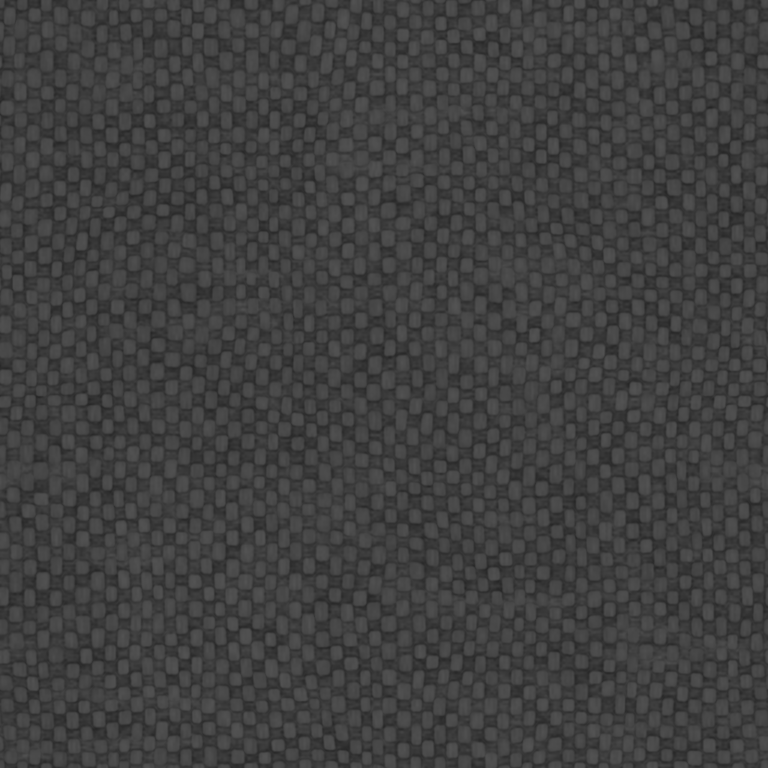
A WebGL 1 fragment shader for this texture:

```glsl
precision highp float;
uniform vec2 u_resolution;

float hash(vec2 p) {
  vec3 q = fract(vec3(p.xyx) * vec3(0.1031, 0.1030, 0.0973));
  q += dot(q, q.yzx + 33.33);
  return fract((q.x + q.y) * q.z);
}

// Value noise that wraps after the given number of lattice cells
float noise(vec2 uv, vec2 cells, float seed) {
  vec2 p = uv * cells;
  vec2 i = floor(p);
  vec2 f = fract(p);
  f = f * f * (3.0 - 2.0 * f);
  vec2 a = mod(i, cells) + seed;
  vec2 b = mod(i + 1.0, cells) + seed;
  return mix(mix(hash(a), hash(vec2(b.x, a.y)), f.x),
             mix(hash(vec2(a.x, b.y)), hash(b), f.x), f.y);
}

float roundedBox(vec2 p, vec2 halfSize, float radius) {
  vec2 q = abs(p) - halfSize + radius;
  return length(max(q, 0.0)) + min(max(q.x, q.y), 0.0) - radius;
}

void main() {
  vec2 uv = gl_FragCoord.xy / u_resolution;
  vec2 threads = vec2(60.0, 56.0);

  // Uneven thread spacing and a slow drift of the cloth
  vec2 drift = vec2(noise(uv, vec2(7.0, 5.0), 11.0), noise(uv, vec2(5.0, 7.0), 23.0)) - 0.5;
  vec2 wobble = vec2(noise(uv, vec2(30.0, 14.0), 37.0), noise(uv, vec2(15.0, 28.0), 41.0)) - 0.5;
  vec2 p = uv * threads + drift * 0.9 + wobble * 0.4;
  vec2 cell = floor(p);

  // Nearest raised warp stitch on the checkerboard
  float edge = 9.0;
  float stitchTone = 0.5;
  vec2 stitchPos = vec2(0.0);
  for (int y = -1; y <= 1; y++) {
    for (int x = -1; x <= 1; x++) {
      vec2 c = cell + vec2(float(x), float(y));
      if (mod(c.x + c.y, 2.0) < 0.5) {
        vec2 id = mod(c, threads);
        vec2 jitter = vec2(hash(id + 61.0), hash(id + 83.0)) - 0.5;
        vec2 local = p - c - 0.5 - jitter * vec2(0.1, 0.22);
        vec2 halfSize = vec2(0.45 + 0.08 * (hash(id + 107.0) - 0.5),
                             0.55 + 0.18 * (hash(id + 131.0) - 0.5));
        float d = roundedBox(local, halfSize, 0.26);
        if (d < edge) {
          edge = d;
          stitchTone = hash(id + 151.0);
          stitchPos = local;
        }
      }
    }
  }

  // Recessed weft: horizontal strands, fuzz and dark crevices
  float strands = noise(uv, vec2(120.0, 300.0), 173.0) - 0.5;
  float fuzz = noise(uv, vec2(256.0), 197.0) - 0.5;
  float patchiness = noise(uv, vec2(40.0, 50.0), 211.0) - 0.5;
  float slub = smoothstep(0.7, 0.95, noise(uv, vec2(6.0, 56.0), 229.0));
  float weft = 0.237 + 0.05 * strands + 0.04 * fuzz + 0.05 * patchiness + 0.035 * slub;
  weft -= 0.03 * exp(-pow((edge - 0.1) / 0.14, 2.0));

  // Raised warp: rounded stitch with fine vertical fibres
  float fibres = noise(uv, vec2(300.0, 70.0), 251.0) - 0.5;
  float warp = 0.297 + 0.022 * (stitchTone - 0.5) + 0.032 * fibres + 0.014 * fuzz;
  warp -= 0.06 * stitchPos.x * stitchPos.x + 0.05 * stitchPos.y * stitchPos.y;

  float value = mix(weft, warp, 1.0 - smoothstep(-0.12, 0.1, edge));
  value += 0.012 * (noise(uv, vec2(4.0), 277.0) - 0.5);
  gl_FragColor = vec4(vec3(value), 1.0);
}
```
